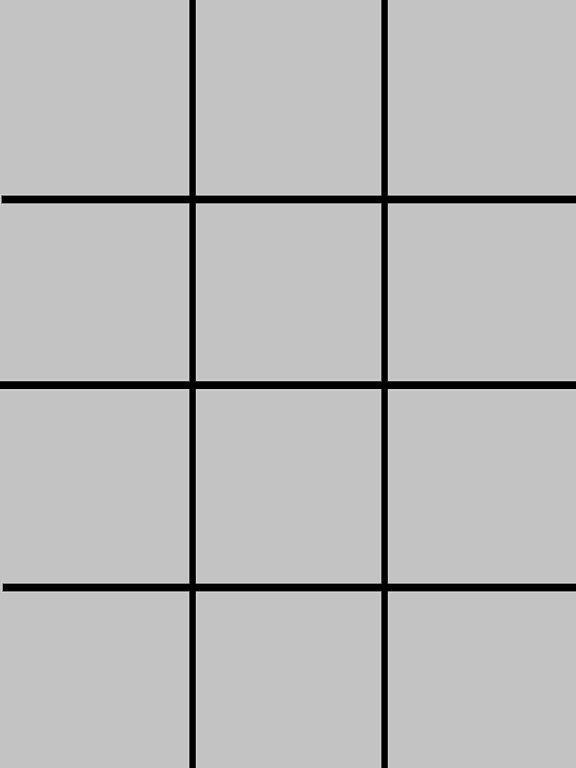
This pattern is drawn by a WebGL 1 fragment shader. Its source:

```glsl
precision mediump float;

uniform vec2 u_resolution;

const vec2 GRID = vec2(3.0, 4.0);
const vec3 PAPER = vec3(0.765);
const vec3 HALO = vec3(0.83);
const vec3 INK = vec3(0.005);

// Signed distance to a vertical bar, in cells
float verticalBar(vec2 p, float center, float halfWidth) {
  return abs(p.x - center) - halfWidth;
}

// Signed distance to a horizontal bar that begins at startX
float horizontalBar(vec2 p, float center, float halfWidth, float startX) {
  return max(abs(p.y - center) - halfWidth, startX - p.x);
}

// Uneven spacing of the horizontal bars, k counted from the middle one
float rowCenter(float k) {
  return 1.994 + k * 1.0105 - 0.0435 * k * k;
}

// Outer rows stop slightly short of the left edge
float rowStart(float k) {
  return k == 0.0 ? -1.0 : 0.011 - 0.003 * k;
}

float gridDistance(vec2 p) {
  float d = 10.0;
  for (int i = 1; i <= 2; i++) {
    d = min(d, verticalBar(p, float(i) + 0.003, 0.0168));
  }
  for (int i = -1; i <= 1; i++) {
    float k = float(i);
    d = min(d, horizontalBar(p, rowCenter(k), 0.0203, rowStart(k)));
  }
  return d;
}

// Antialiased coverage of the region where d is below zero
float coverage(float d, float pixel) {
  return clamp(0.5 - d / pixel, 0.0, 1.0);
}

void main() {
  vec2 p = gl_FragCoord.xy / u_resolution * GRID;
  float pixel = GRID.y / u_resolution.y;
  float d = gridDistance(p);

  // Pale fringe first, then the dark bars over it
  vec3 color = mix(PAPER, HALO, coverage(d - 0.008, pixel));
  color = mix(color, INK, coverage(d, pixel));
  gl_FragColor = vec4(color, 1.0);
}
```
